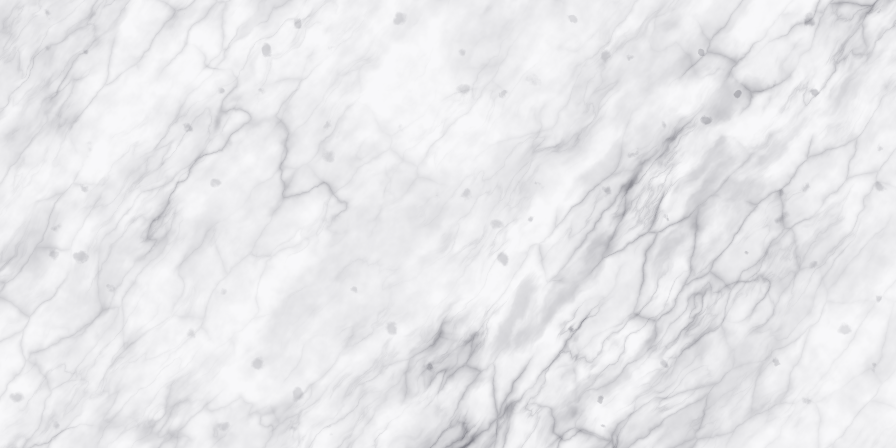
Reproduce this texture procedurally as a Shadertoy shader.

```glsl
#define WHITE vec3(0.974, 0.974, 0.980)
#define VEIN_GREY vec3(0.53, 0.53, 0.56)
#define GRAIN_ANGLE 0.88
#define BAND_CENTRE 0.84
#define WARP 0.07
#define LONG_VEINS 0.48
#define NETWORK 0.46
#define FINE_VEINS 0.32
#define CROSS_VEINS 0.36
#define CLOUDS 0.30
#define SPECKS 0.36
#define MOTTLE 0.36

float hash(vec2 p) {
    return fract(sin(dot(p, vec2(127.1, 311.7))) * 43758.5453);
}

vec2 hash2(vec2 p) {
    return vec2(hash(p), hash(p + 57.3));
}

mat2 rotation(float a) {
    return mat2(cos(a), -sin(a), sin(a), cos(a));
}

float noise(vec2 p) {
    vec2 i = floor(p), f = fract(p);
    f = f * f * f * (f * (f * 6.0 - 15.0) + 10.0);
    return mix(mix(hash(i), hash(i + vec2(1, 0)), f.x),
               mix(hash(i + vec2(0, 1)), hash(i + vec2(1, 1)), f.x), f.y);
}

// Layered noise centred on zero
float fbm(vec2 p) {
    float sum = 0.0, amp = 0.5;
    mat2 turn = 2.03 * rotation(0.6);
    for (int i = 0; i < 5; i++) {
        sum += amp * (noise(p) - 0.5);
        p = turn * p + 11.7;
        amp *= 0.48;
    }
    return sum;
}

// Thin line along the zero contour of the noise
float vein(vec2 p, float width) {
    return exp(-abs(fbm(p)) / width);
}

// Soft lines between neighbouring cells
float cellEdges(vec2 p, float width) {
    vec2 cell = floor(p);
    float near = 8.0, second = 8.0;
    for (int y = -1; y <= 1; y++)
    for (int x = -1; x <= 1; x++) {
        vec2 c = cell + vec2(x, y);
        float d = length(c + 0.1 + 0.8 * hash2(c) - p);
        second = min(second, max(near, d));
        near = min(near, d);
    }
    return exp(-(second - near) / width);
}

// Sparse ragged blots, one at most per grid cell
float specks(vec2 p) {
    vec2 cell = floor(p * 13.0);
    vec2 d = p * 13.0 - cell - 0.3 - 0.4 * hash2(cell + 3.1);
    float size = mix(0.08, 0.22, hash(cell + 8.4));
    float r = length(d) + 0.5 * fbm(p * 42.0);
    return step(0.78, hash(cell + 21.9)) * (1.0 - smoothstep(0.0, size, r))
         * (1.0 - smoothstep(0.2, 0.3, length(d)));
}

void mainImage(out vec4 fragColor, in vec2 fragCoord) {
    vec2 p = fragCoord / iResolution.y;

    // Grain space: x runs along the veins, y across them
    vec2 bend = vec2(fbm(p * 4.0 + 4.0), fbm(p * 4.0 + 31.0));
    vec2 ripple = vec2(fbm(p * 17.0 + 9.0), fbm(p * 17.0 + 47.0));
    vec2 along = vec2(cos(GRAIN_ANGLE), sin(GRAIN_ANGLE));
    vec2 g = vec2(dot(p, along), dot(p, vec2(along.y, -along.x)));
    float across = g.y + 0.16 * bend.x;
    g += WARP * bend + 0.4 * WARP * ripple;

    // Dense main band, weaker veining towards the left edge
    float bandWidth = mix(0.30, 0.19, p.y);
    float offset = (across - BAND_CENTRE) / bandWidth;
    float band = exp(-offset * offset);
    float side = 1.0 - smoothstep(-0.1, 0.2, across);
    float density = 0.26 + 0.76 * band + 0.22 * side;

    // Patches where each kind of vein fades in and out
    float fadeA = smoothstep(-0.12, 0.16, fbm(g * vec2(3.5, 8.0) + 17.0));
    float fadeB = smoothstep(-0.12, 0.16, fbm(g * vec2(4.0, 9.0) + 63.0));
    float fadeC = smoothstep(-0.06, 0.16, fbm(p * 3.2 + 85.0));

    // Streaky mottling of the pale ground
    float tone = 0.045 + MOTTLE * fbm(g * vec2(5.0, 13.0) + 29.0);
    tone = max(tone, 0.0) + 0.13 * fbm(p * 36.0);

    // Veins and grey clouds along the grain
    tone += LONG_VEINS * density * fadeA * vein(g * vec2(2.0, 9.0) + 2.0, 0.028);
    tone += NETWORK * density * fadeB * cellEdges(g * vec2(4.6, 12.5) + 5.0, 0.085);
    tone += FINE_VEINS * density * fadeA * vein(g * vec2(6.5, 23.0) + 41.0, 0.045);
    float cloud = smoothstep(-0.06, 0.24, fbm(g * vec2(6.0, 17.0) + 71.0));
    tone += CLOUDS * cloud * (0.9 * band + 0.22 * side + 0.08);

    // Thin veins that run against the grain
    vec2 c = rotation(0.75) * (p + 0.07 * bend + 0.04 * ripple);
    tone += CROSS_VEINS * fadeC * vein(c * vec2(1.5, 3.0) + 13.0, 0.011);

    // Specks, strongest inside the veined areas
    tone += SPECKS * specks(p) * (0.4 + 0.6 * density);

    vec3 colour = mix(WHITE, VEIN_GREY, clamp(tone, 0.0, 1.0));
    fragColor = vec4(colour, 1.0);
}
```
